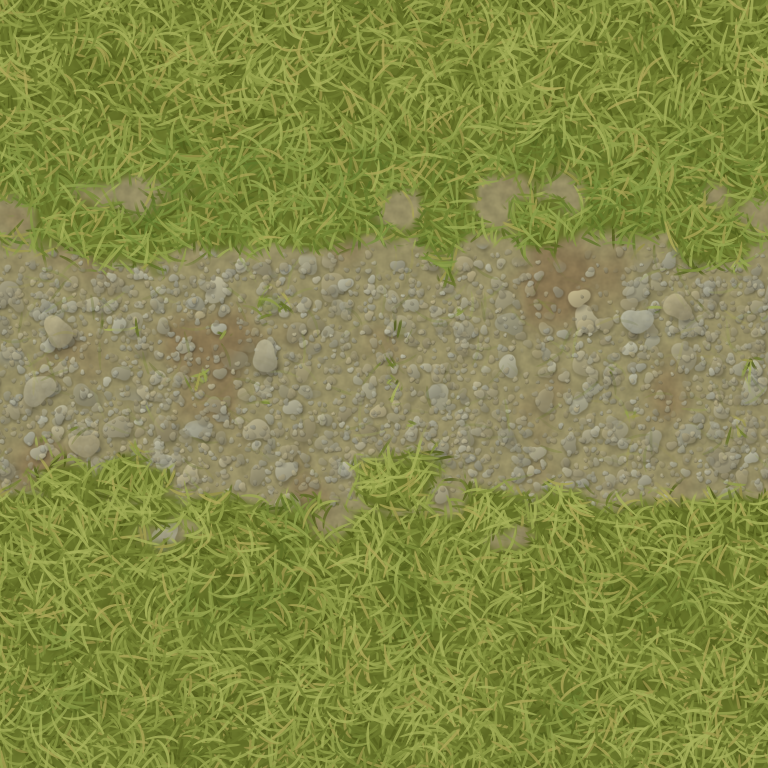
A WebGL 2 fragment shader for this texture:

```glsl
#version 300 es
precision highp float;
// Draws a worn gravel path running left to right between two strips of meadow grass.
uniform vec2 u_resolution;
out vec4 fragColor;

const float TAU = 6.2831853;
const int BLADE_LAYERS = 10;
const float BLADE_CELLS = 38.;   // cells across the canvas
const float BLADE_WIDTH = .0017; // half width
const int STONE_LAYERS = 4;
const float STONE_CELLS = 22.;   // coarsest gravel grid
const vec2 LIGHT_DIR = vec2(-.5, .86);
const vec3 GRASS_DARK = vec3(.31, .35, .10);
const vec3 GRASS_MID = vec3(.50, .56, .23);
const vec3 GRASS_LIGHT = vec3(.66, .70, .36);
const vec3 GRASS_LUSH = vec3(.36, .50, .19);
const vec3 STRAW = vec3(.70, .65, .35);
const vec3 SOIL = vec3(.585, .555, .395);
const vec3 SOIL_BROWN = vec3(.53, .46, .32);
const vec3 STONE_TAN = vec3(.68, .64, .49);
const vec3 STONE_GREY = vec3(.69, .69, .61);

// Ellipses: centre, radii
const vec4 BARE[9] = vec4[](
  vec4(.17, .745, .06, .026), vec4(.52, .725, .03, .03), vec4(.66, .735, .045, .04),
  vec4(.735, .745, .03, .036), vec4(.93, .745, .026, .02), vec4(0, .72, .04, .03),
  vec4(.215, .305, .045, .02), vec4(.43, .325, .03, .03), vec4(.68, .31, .045, .025));
const vec4 TUFT[9] = vec4[](
  vec4(.09, .368, .035, .03), vec4(.17, .37, .045, .033), vec4(.52, .37, .05, .036),
  vec4(.64, .335, .04, .03), vec4(.73, .325, .04, .03), vec4(.575, .7, .03, .03),
  vec4(.7, .71, .035, .028), vec4(.92, .685, .045, .027), vec4(.16, .69, .07, .028));
// Boulders: centre, radius, warmth
const vec4 BOULDER[7] = vec4[](
  vec4(.076, .568, .021, .8), vec4(.11, .42, .019, .9), vec4(.05, .492, .022, .6),
  vec4(.83, .582, .02, 0), vec4(.882, .6, .019, .9), vec4(.345, .535, .02, .5),
  vec4(.215, .302, .02, .3));

vec4 hash4(vec2 p) {
  vec4 q = fract(p.xyxy * vec4(.1031, .1030, .0973, .1099));
  q += dot(q, q.wzxy + 33.33);
  return fract((q.xxyz + q.yzzw) * q.zywx);
}

float cornerDot(vec2 cell, vec2 offset, float period) {
  float a = TAU * hash4(mod(cell, period) + period).x;
  return dot(vec2(cos(a), sin(a)), offset);
}

// Gradient noise that tiles over the canvas
float noise(vec2 uv, float n) {
  vec2 p = uv * n, i = floor(p), f = p - i, e = vec2(1, 0);
  vec2 u = f * f * f * (f * (f * 6. - 15.) + 10.);
  return mix(mix(cornerDot(i, f, n), cornerDot(i + e, f - e, n), u.x),
    mix(cornerDot(i + e.yx, f - e.yx, n), cornerDot(i + 1., f - 1., n), u.x), u.y);
}

float fbm(vec2 uv, float n) {
  return noise(uv, n) + .5 * noise(uv, n * 2.) + .25 * noise(uv, n * 4.);
}

vec2 wrapX(vec2 d) { return vec2(fract(d.x + .5) - .5, d.y); }

float lobe(vec2 uv, vec4 e) { return e.w * (1. - length(wrapX(uv - e.xy) / e.zw)); }

// Signed depth inside the worn ground
float soilDepth(vec2 uv) {
  float top = .688 + .012 * sin(TAU * (uv.x - .45));
  float bottom = .342 + .012 * cos(TAU * (uv.x - .08));
  float d = min(top - uv.y, uv.y - bottom);
  for (int i = 0; i < 9; i++) d = max(d, lobe(uv, BARE[i]));
  for (int i = 0; i < 9; i++) d = min(d, -lobe(uv, TUFT[i]));
  return d;
}

// One lit, irregular stone with its shadow
vec3 addStone(vec3 ground, vec2 d, float r, vec4 rnd, vec3 tint, float amount, float px) {
  float a = atan(d.y, d.x) + TAU * rnd.z;
  float rim = r * (.9 + .16 * cos(2. * a) + .09 * sin(3. * a + 9. * rnd.w));
  float shadow = 1. - smoothstep(-.2 * r, .45 * r, length(d + LIGHT_DIR * .25 * r) - rim);
  vec3 lit = tint * (.95 + .13 * clamp(dot(d, LIGHT_DIR) / r, -1., 1.));
  float cover = 1. - smoothstep(-px, px, length(d) - rim);
  return mix(ground * (1. - .22 * shadow * amount), lit, amount * cover);
}

vec3 gravel(vec2 uv, float px) {
  float broad = fbm(uv, 6.), grain = fbm(uv, 64.);
  vec3 col = mix(SOIL, SOIL_BROWN, smoothstep(0., .6, broad)) * (1. + .12 * grain);
  float density = .62 - .45 * broad + .08 * cos(TAU * (uv.x - .15));
  density *= smoothstep(.31, .39, uv.y) * (1. - smoothstep(.63, .7, uv.y));
  for (int layer = 0; layer < STONE_LAYERS; layer++) {
    float n = floor(STONE_CELLS * pow(1.65, float(layer)));
    for (int k = 0; k < 9; k++) {
      vec2 cell = floor(uv * n) + vec2(k % 3 - 1, k / 3 - 1);
      vec4 rnd = hash4(mod(cell, n) + 71. * float(layer + 1));
      vec2 d = uv - (cell + .15 + .7 * rnd.xy) / n;
      float shown = smoothstep(0., .15, density - rnd.w) * (.55 + .4 * rnd.z);
      vec3 tint = mix(STONE_TAN, STONE_GREY, fract(rnd.z * 17.));
      tint *= .88 + .2 * fract(rnd.x * 13.);
      col = addStone(col, d, (.22 + .2 * rnd.y) / n, rnd, tint, shown, px);
    }
  }
  for (int i = 0; i < 7; i++) {
    vec4 b = BOULDER[i];
    vec3 tint = mix(STONE_GREY, STONE_TAN, b.w) * (1. + .08 * grain);
    col = addStone(col, wrapX(uv - b.xy), b.z, hash4(b.xy * 91.), tint, .85, px);
  }
  return col;
}

// Crossing blades that thin out over bare soil
vec3 addGrass(vec3 ground, vec2 uv, float soil, float px) {
  float tone = fbm(uv, 7.), swirl = 2.5 * noise(uv, 5.);
  float lush = .4 * smoothstep(.16, .02, abs(uv.y - .73)) + .3 * smoothstep(.1, .6, -tone);
  vec3 turf = mix(GRASS_DARK, GRASS_MID, .45 + .3 * fbm(uv, 40.));
  vec3 col = mix(turf, ground, smoothstep(.15, .8, soil));
  for (int layer = 0; layer < BLADE_LAYERS; layer++) {
    float level = float(layer);
    vec2 p = uv * BLADE_CELLS + hash4(vec2(level, 5)).xy;
    for (int k = 0; k < 9; k++) {
      vec2 cell = floor(p) + vec2(k % 3 - 1, k / 3 - 1);
      vec4 rnd = hash4(mod(cell, BLADE_CELLS) + 53. * (level + 1.));
      vec2 d = (p - cell - rnd.xy) / BLADE_CELLS;
      float a = swirl + (rnd.z - .5) * 3.6 + level * .7;
      float t = dot(d, vec2(cos(a), sin(a))) * BLADE_CELLS / (.55 + .4 * rnd.w);
      float across = dot(d, vec2(-sin(a), cos(a))) + .004 * (rnd.x - .5) * t * t;
      float width = BLADE_WIDTH * (1.1 - .7 * t * t);
      float cover = clamp((width - abs(across)) / px + .5, 0., 1.);
      cover *= 1. - smoothstep(.8, 1., abs(t));
      cover *= .85 * smoothstep(-.1, .1, .9 * fract(rnd.w * 37.) + .08 - soil);
      float shade = .32 + .1 * level + 1.3 * (rnd.w - .5) + .3 * tone;
      vec3 tint = mix(GRASS_DARK, GRASS_MID, clamp(shade, 0., 1.));
      tint = mix(tint, GRASS_LIGHT, clamp(shade - .7, 0., 1.));
      tint = mix(tint, GRASS_LUSH, lush * rnd.y);
      tint = mix(tint, STRAW, .7 * step(.9, fract(rnd.z * 29.)));
      col = mix(col, tint, cover);
    }
  }
  return col;
}

void main() {
  vec2 uv = gl_FragCoord.xy / u_resolution;
  float px = 1. / min(u_resolution.x, u_resolution.y);
  float soil = smoothstep(-.02, .026, soilDepth(uv) + .016 * fbm(uv, 18.));
  soil *= 1. - .45 * smoothstep(.35, .7, fbm(uv + .37, 13.)); // stray weeds
  fragColor = vec4(addGrass(gravel(uv, px), uv, soil, px), 1);
}
```
